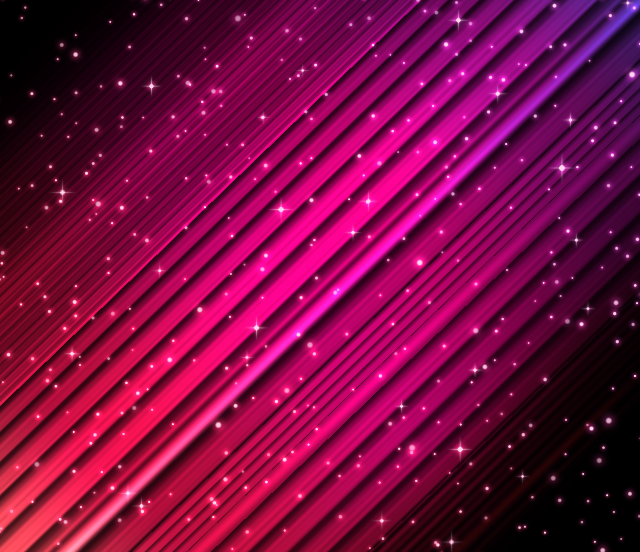
Write a WebGL 1 fragment shader that draws this background.

```glsl
precision highp float;
// Diagonal satin ribbons lit from coral through magenta to violet, under scattered stars.
// A rotated frame gives "along" and "across" axes: color follows along, while folds and
// falloff follow across. Stars come from jittered cell grids, the larger ones with rays.
uniform vec2 u_resolution;

vec3 hash3(vec2 cell) {
  vec3 h = fract(vec3(cell.xyx) * vec3(0.1031, 0.1030, 0.0973));
  h += dot(h, h.yxz + 33.33);
  return fract((h.xxy + h.yzz) * h.zyx);
}

float ridge(float x, float center, float width) {
  float d = (x - center) / width;
  return exp(-d * d);
}

// One fold per unit: crisp lower edge, then a slow slide down to the shadow level
float fold(float x, float shadow) {
  float u = fract(x);
  return mix(shadow, 1.0, smoothstep(0.0, 0.13, u) * (1.0 - smoothstep(0.5, 1.0, u)));
}

float ribbons(float across) {
  float threads = 0.92 + 0.09 * sin(across * 520.0) * sin(across * 93.0 + 1.0);
  if (across > 0.19) {
    float lines = 0.86 + 0.14 * sin(across * 560.0) + 0.10 * sin(across * 331.0 + 1.0);
    lines += 0.08 * sin(across * 1050.0);
    return lines * (0.88 + 0.16 * cos((across - 0.33) * 40.0));
  }
  if (across > -0.1) {
    // Folds narrow and dim with distance from the central crease
    float x = across + 0.1;
    float dim = 1.04 - 0.2 * smoothstep(0.03, 0.15, across);
    dim *= 1.0 - 0.6 * ridge(across, -0.067, 0.006);
    return threads * dim * fold(x / (0.07 - 0.075 * x), 0.27);
  }
  if (across > -0.165) return 0.8 * threads * fold((across + 0.165) / 0.065, 0.22);
  if (across > -0.235) return 0.86 * fold((across + 0.235) / 0.0175, 0.46);
  if (across > -0.265) return 0.62 + 0.5 * ridge(across, -0.249, 0.011);
  if (across > -0.465) return 1.06 * threads * fold((across + 0.465) / 0.05, 0.3);
  return 0.66 + 0.24 * sin(across * 430.0) + 0.17 * sin(across * 257.0);
}

vec3 spectrum(float along) {
  vec3 c = mix(vec3(1.0, 0.3, 0.36), vec3(0.93, 0.07, 0.31), smoothstep(0.0, 0.27, along));
  c = mix(c, vec3(1.0, 0.01, 0.56), smoothstep(0.3, 0.75, along));
  c = mix(c, vec3(0.72, 0.05, 0.6), smoothstep(0.9, 1.28, along));
  return mix(c, vec3(0.38, 0.22, 0.76), smoothstep(1.25, 1.6, along));
}

// Soft dots with optional four-pointed rays; returns core in x and halo in y
vec2 stars(vec2 p, float size, float density, float radius, float rays) {
  vec2 sum = vec2(0.0);
  vec2 home = floor(p / size);
  for (int j = -1; j <= 1; j++) {
    for (int i = -1; i <= 1; i++) {
      vec2 cell = home + vec2(float(i), float(j));
      vec3 h = hash3(cell + size * 900.0);
      vec3 k = hash3(cell + 71.0);
      vec2 d = abs(p - (cell + h.xy) * size);
      float r = radius * mix(0.6, 1.25, k.x * k.x);
      float dist = length(d);
      float core = 1.0 - smoothstep(r * 0.4, r * 1.15, dist);
      float halo = exp(-dist * dist / (r * r * 3.2));
      vec2 arm = exp(-d.yx / 0.0012) * (1.0 - smoothstep(0.0, r * 5.0, d));
      float on = step(h.z, density) * mix(0.5, 1.1, k.y);
      sum += on * vec2(core + rays * (arm.x + arm.y), halo);
    }
  }
  return sum;
}

void main() {
  vec2 p = gl_FragCoord.xy / u_resolution.y;
  float along = dot(p, vec2(0.72, 0.694));
  float across = dot(p, vec2(-0.694, 0.72));

  // Light falls away from the central crease, faster toward the right below it
  float falloff = across > 0.0 ? 6.0 : 2.8 + 5.6 * smoothstep(0.6, 1.25, along);
  float light = 1.08 * exp(-falloff * across * across);
  light *= 1.0 - 0.25 * smoothstep(1.05, 1.5, along);

  // Outer ribbons turn red
  vec3 hue = spectrum(along);
  float redness = max(smoothstep(-0.36, -0.55, across) * 0.8,
    smoothstep(0.15, 0.5, across) * (1.0 - smoothstep(0.25, 0.85, along)) * 0.6);
  hue = mix(hue, vec3(0.8, 0.05, 0.14), redness);
  vec3 color = hue * light * ribbons(across);

  // Gleam on the crease and thin red edges at lower right
  vec3 gleam = mix(vec3(0.3, 0.36, 0.34), vec3(0.06, 0.08, 0.26), smoothstep(0.1, 0.9, along));
  color += gleam * ridge(across, -0.087, 0.008);
  float edges = ridge(across, -0.573, 0.006) + 0.6 * ridge(across, -0.598, 0.004);
  color += vec3(0.6, 0.05, 0.07) * edges * (1.0 - smoothstep(0.8, 1.2, along));

  // Fade the far upper left and lower right corners to black
  color *= 1.0 - smoothstep(0.38, 0.66, abs(across));

  // Small dust, medium dots and sparkling stars
  vec2 glints = stars(p, 0.043, 0.55, 0.0036, 0.0);
  glints += stars(p, 0.09, 0.45, 0.0052, 0.0);
  glints += stars(p, 0.125, 0.45, 0.0052, 0.75);
  vec3 haloTint = mix(vec3(0.95, 0.2, 0.42), vec3(0.8, 0.22, 0.75), smoothstep(0.5, 1.3, along));
  color += haloTint * glints.y * 0.5;
  color = mix(color, vec3(1.0, 0.83, 0.93), clamp(glints.x, 0.0, 1.0));

  gl_FragColor = vec4(clamp(color, 0.0, 1.0), 1.0);
}
```
